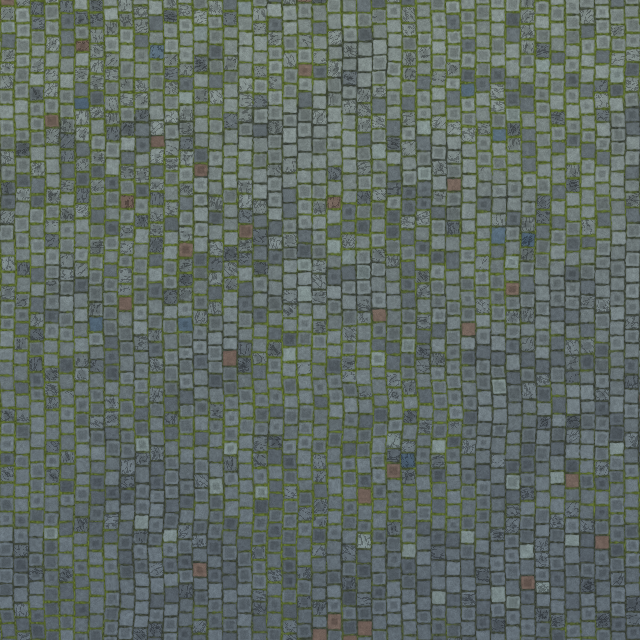
Give the GLSL for this texture, as a WebGL 1 fragment shader.

```glsl
precision highp float;

uniform vec2 u_resolution;

const float GRID = 43.0;

const vec3 STONE_TOP = vec3(0.475, 0.515, 0.505);
const vec3 STONE_BOTTOM = vec3(0.365, 0.405, 0.435);
const vec3 SLATE = vec3(0.285, 0.315, 0.345);
const vec3 RUST = vec3(0.43, 0.345, 0.30);
const vec3 BLUE = vec3(0.24, 0.33, 0.42);
const vec3 PALE = vec3(0.51, 0.57, 0.56);
const vec3 SOIL = vec3(0.245, 0.27, 0.235);
const vec3 MOSS = vec3(0.335, 0.395, 0.175);

float hash(vec2 p) {
  vec3 q = fract(vec3(p.xyx) * 0.1031);
  q += dot(q, q.yzx + 33.33);
  return fract((q.x + q.y) * q.z);
}

float noise(vec2 p) {
  vec2 i = floor(p);
  vec2 f = fract(p);
  f = f * f * (3.0 - 2.0 * f);
  return mix(mix(hash(i), hash(i + vec2(1.0, 0.0)), f.x),
             mix(hash(i + vec2(0.0, 1.0)), hash(i + 1.0), f.x), f.y);
}

float fbm(vec2 p) {
  float sum = 0.0;
  float amp = 0.5;
  for (int k = 0; k < 4; k++) {
    sum += amp * noise(p);
    p = p * 2.03 + 17.1;
    amp *= 0.5;
  }
  return sum / 0.9375;
}

vec2 rotate(vec2 p, float a) {
  return vec2(cos(a) * p.x - sin(a) * p.y, sin(a) * p.x + cos(a) * p.y);
}

float roundBox(vec2 p, vec2 halfSize, float radius) {
  vec2 q = abs(p) - halfSize + radius;
  return length(max(q, 0.0)) + min(max(q.x, q.y), 0.0) - radius;
}

// Height of the joint below a stone, uneven from stone to stone
float jointHeight(float row, float column) {
  return row + 0.18 * hash(vec2(row + 7.0, column + 91.0));
}

// Base tone: grey gradient, slate stones and a few odd colours
vec3 stoneColor(vec2 id, vec2 uv) {
  float tone = hash(id + 13.7);
  float kind = hash(id + 47.3);
  vec3 color = mix(STONE_BOTTOM, STONE_TOP, smoothstep(0.0, 1.0, uv.y));
  color *= 0.92 + 0.15 * tone;
  color = mix(color, SLATE, 0.55 * step(0.80, hash(id + 71.9)));
  color = mix(color, RUST, 0.75 * step(kind, 0.016));
  color = mix(color, BLUE, 0.6 * step(0.990, kind));
  return mix(color, PALE, 0.65 * step(0.965, kind) * step(kind, 0.985));
}

// Dark worn square inside a paler rim, on some stones only
float wornCenter(vec2 p, vec2 id, float blur) {
  float size = mix(0.17, 0.36, hash(id + 5.1));
  float d = roundBox(p, vec2(size), 0.09);
  return step(0.52, hash(id + 29.4)) * (1.0 - smoothstep(-blur, blur, d));
}

// Slanted split marks, denser toward the upper left
float splitMarks(vec2 p, vec2 id, vec2 uv) {
  vec2 q = rotate(p, 6.28 * hash(id + 61.0)) * vec2(2.0, 5.0) + id * 9.0;
  float ridge = 1.0 - abs(2.0 * fbm(q) - 1.0);
  float density = 0.12 + 0.42 * smoothstep(0.25, 0.95, uv.y) * (1.0 - uv.x);
  return smoothstep(0.82, 0.98, ridge) * step(hash(id + 83.0), density);
}

void main() {
  vec2 uv = gl_FragCoord.xy / u_resolution;
  float aa = GRID / min(u_resolution.x, u_resolution.y);

  // Wavering columns, each shifted by about half a stone
  vec2 grid = uv * GRID;
  grid.x += 0.22 * (noise(uv * vec2(5.0, 14.0)) - 0.5);
  float column = floor(grid.x);
  grid.y += 0.5 * mod(column, 2.0) + 0.3 * hash(vec2(column, 3.0));
  grid.y += 0.5 * (noise(vec2(column * 5.3, uv.y * 6.0)) - 0.5);

  // Stone between two uneven joints
  float row = floor(grid.y);
  row -= step(grid.y, jointHeight(row, column));
  float low = jointHeight(row, column);
  float high = jointHeight(row + 1.0, column);
  vec2 id = vec2(column, row) + 10.0;
  vec2 p = vec2(fract(grid.x) - 0.5, grid.y - 0.5 * (low + high));
  p.x += 0.05 * (hash(id + 19.0) - 0.5);
  p = rotate(p, 0.10 * (hash(id + 37.0) - 0.5));
  vec2 halfSize = vec2(0.445 + 0.025 * hash(id + 53.0), 0.5 * (high - low) - 0.055);
  float edge = roundBox(p, halfSize, 0.10) + 0.07 * (noise(grid * 5.0) - 0.5);
  float stoneMask = 1.0 - smoothstep(-0.6 * aa, 0.6 * aa, edge);

  // Stone face with grain, wear and a darkened border
  float grain = fbm(grid * 5.0 + id * 3.0);
  float worn = wornCenter(p + 0.06 * (grain - 0.5), id, 0.05 + 0.5 * aa);
  vec3 stone = stoneColor(id, uv);
  stone *= 0.90 + 0.22 * grain;
  stone *= 1.0 + 0.10 * (noise(grid * 16.0) - 0.5);
  stone *= 1.0 - 0.15 * worn;
  stone *= 1.0 - 0.28 * splitMarks(p, id, uv);
  stone *= mix(0.90, 1.04, smoothstep(0.0, 0.10, -edge));

  // Joints of soil overgrown by patchy moss
  float patches = fbm(uv * 9.0 + 4.0) + 0.35 * (fbm(grid * 1.5) - 0.5);
  float growth = patches + 0.30 * (uv.y - 0.45) - 0.12 * (uv.x - 0.5);
  float moss = smoothstep(0.30, 0.66, growth);
  vec3 joint = mix(SOIL, MOSS, moss) * (0.78 + 0.42 * noise(grid * 9.0));

  // Moss creeping over the stone borders
  float creep = moss * smoothstep(-0.11, 0.0, edge) * noise(grid * 4.0 + 8.0);
  stone = mix(stone, MOSS, 0.5 * creep);

  gl_FragColor = vec4(mix(joint, stone, stoneMask), 1.0);
}
```
